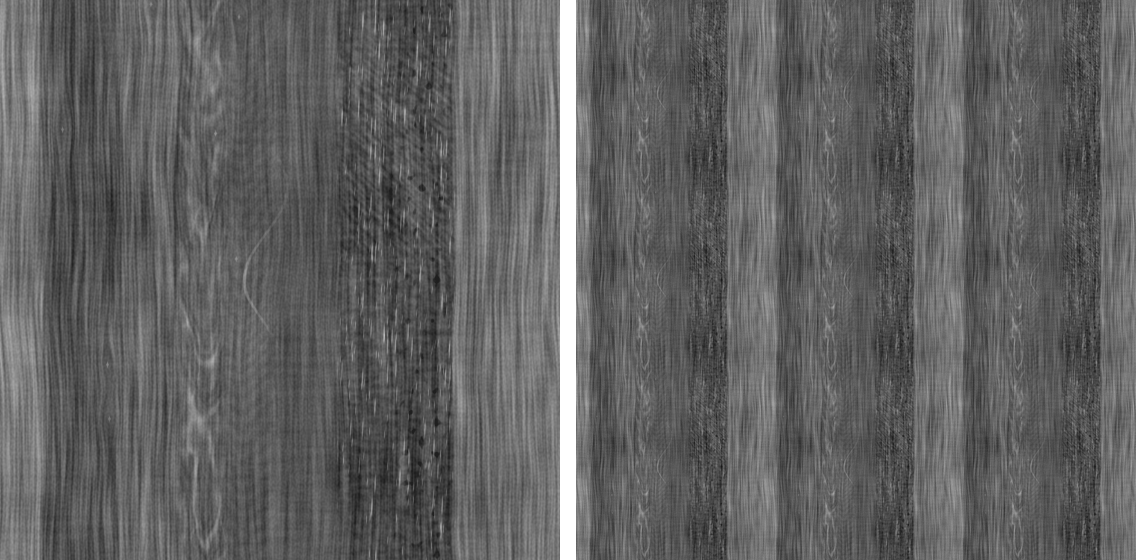
Left, the tile; right, the same tile 3 across and 3 down.
Write a WebGL 2 fragment shader that draws this texture.

```glsl
#version 300 es
precision highp float;
// Weathered grey timber: upright boards with long streaked grain, small knots,
// one figured board with pointed growth rings and one rough, scratched board.
// Every layer is wrapped gradient noise or whole repeats, so the tile is seamless.
uniform vec2 u_resolution;
out vec4 fragColor;

const float TAU = 6.2831853;
const int BOARDS = 7;
const float EDGE[BOARDS] = float[](0.075, 0.21, 0.32, 0.40, 0.60, 0.81, 0.94);
const float SOFT[BOARDS] = float[](0.006, 0.008, 0.012, 0.006, 0.012, 0.009, 0.04);
const float TONE[BOARDS] = float[](0.325, 0.385, 0.37, 0.345, 0.30, 0.425, 0.475);

float hash(vec2 cell, float seed) {
  uvec3 v = uvec3(ivec3(vec3(cell, seed)));
  uint h = v.x * 1597334677u ^ v.y * 3812015801u ^ v.z * 2798796415u;
  h = (h ^ (h >> 16)) * 2146121005u;
  h = (h ^ (h >> 15)) * 2221713035u;
  return float((h ^ (h >> 16)) >> 8) / 16777216.0;
}

float corner(vec2 cell, vec2 offset, vec2 period, float seed) {
  float angle = TAU * hash(mod(cell, period), seed);
  return dot(vec2(cos(angle), sin(angle)), offset);
}

// Gradient noise that wraps after one canvas; period = cells per canvas.
float noise(vec2 p, vec2 period, float seed) {
  vec2 q = p * period, c = floor(q), f = q - c;
  vec2 u = f * f * f * (f * (f * 6.0 - 15.0) + 10.0);
  vec2 e = vec2(1.0, 0.0);
  float low = mix(corner(c, f, period, seed), corner(c + e, f - e, period, seed), u.x);
  float high = mix(corner(c + e.yx, f - e.yx, period, seed), corner(c + 1.0, f - 1.0, period, seed), u.x);
  return mix(low, high, u.y);
}

float band(float x, float start, float end, float soft) {
  return smoothstep(start - soft, start + soft, x) * (1.0 - smoothstep(end - soft, end + soft, x));
}

float boardTone(float x) {
  float tone = TONE[BOARDS - 1];
  for (int i = 0; i < BOARDS; i++)
    tone = mix(tone, TONE[i], smoothstep(EDGE[i] - SOFT[i], EDGE[i] + SOFT[i], x));
  return tone;
}

// Long upright streaks in three widths.
float grain(vec2 p) {
  return 0.10 * noise(p, vec2(42.0, 2.0), 1.0) + 0.14 * noise(p, vec2(105.0, 4.0), 2.0)
       + 0.16 * noise(p, vec2(220.0, 9.0), 3.0);
}

// Downward pointing growth rings around an upright axis, 0 to 1.
float rings(vec2 p, float axis, float slope, float count, float wobble) {
  float dx = p.x - axis;
  float phase = count * (p.y - slope * sqrt(dx * dx + 0.00004));
  return 0.5 + 0.5 * sin(TAU * (phase + wobble));
}

// Short, slightly slanted strokes, one at most in each cell.
float scratches(vec2 p, vec2 grid, float density, float seed) {
  vec2 q = p * grid;
  q.y += grid.y * hash(vec2(mod(floor(q.x), grid.x), 0.0), seed);
  vec2 cell = mod(floor(q), grid), f = fract(q);
  float middle = 0.35 + 0.3 * hash(cell, seed + 1.0) + 0.25 * (f.y - 0.5);
  float stroke = 1.0 - smoothstep(0.06, 0.3, abs(f.x - middle));
  float taper = smoothstep(0.0, 0.35, f.y) * (1.0 - smoothstep(0.6, 1.0, f.y));
  return stroke * taper * step(1.0 - density, hash(cell, seed + 2.0));
}

// Small knots: xy = push on the grain, z = bright core.
vec3 knots(vec2 p) {
  vec3 sum = vec3(0.0);
  for (int i = 0; i < 7; i++) {
    vec2 id = vec2(float(i), 3.0);
    vec2 centre = vec2(0.1 + 0.36 * hash(id, 31.0), hash(id, 32.0));
    vec2 d = p - centre;
    d -= round(d);
    vec2 s = d / vec2(0.016, 0.035);
    sum.xy -= vec2(0.7, 0.0) * d * exp(-dot(s, s));
    sum.z += 1.0 - smoothstep(0.2, 1.0, abs(d.x) / 0.004 + abs(d.y) / 0.008);
  }
  return sum;
}

void main() {
  vec2 p = gl_FragCoord.xy / u_resolution;
  vec3 knot = knots(p);
  float drift = 0.012 * noise(p, vec2(5.0, 3.0), 11.0) + 0.004 * noise(p, vec2(14.0, 8.0), 12.0);
  vec2 g = p + knot.xy + vec2(drift, 0.0);
  float x = p.x + 0.006 * noise(p, vec2(9.0, 14.0), 13.0);

  // Masks for the boards with their own character
  float figured = band(x, 0.32, 0.402, 0.012);
  float smoothBoard = band(x, 0.40, 0.60, 0.012);
  float rough = band(x, 0.605, 0.81, 0.01);
  float patches = noise(p, vec2(6.0, 4.0), 14.0);

  // Base tone, grain, cross saw marks and fine speckle
  float strength = 1.1 - 0.4 * smoothBoard - 0.3 * figured - 0.15 * rough;
  float shade = boardTone(x) + strength * grain(g) + 0.075 * patches;
  shade += 0.035 * noise(p, vec2(9.0, 85.0), 15.0) + 0.06 * noise(p, vec2(250.0, 190.0), 16.0);
  shade += 0.16 * knot.z;

  // Pointed figure with pale, ragged ridges
  float wobble = 1.1 * noise(p, vec2(16.0, 6.0), 17.0) + 0.45 * noise(p, vec2(48.0, 18.0), 18.0);
  float bold = pow(rings(p, 0.365, 4.5, 4.0, wobble), 3.0);
  float fine = rings(p, 0.365, 4.5, 17.0, 2.0 * wobble);
  float ridge = 1.0 - smoothstep(0.0, 0.09, abs(noise(g, vec2(24.0, 7.0), 19.0)));
  float tuft = 0.6 + noise(p, vec2(70.0, 26.0), 20.0);
  shade += figured * (0.17 * bold * tuft + 0.05 * (fine - 0.5) + 0.07 * ridge * tuft - 0.01);

  // Faint rings and one wandering pale line on the smooth board
  float faint = rings(p, 0.43, 1.3, 34.0, 2.2 * noise(p, vec2(6.0, 4.0), 21.0));
  shade += 0.03 * (faint - 0.5) * band(x, 0.40, 0.49, 0.02);
  float path = 0.475 + 0.038 * sin(3.0 * TAU * (0.75 - p.y)) + 0.006 * noise(p, vec2(8.0, 10.0), 22.0);
  float vein = 1.0 - smoothstep(0.0006, 0.0045, abs(p.x - path));
  shade += 0.12 * vein * band(p.y, 0.42, 0.70, 0.07) * (0.8 + patches);

  // Torn fibres, pits and scratches on the rough board
  vec2 slanted = vec2(p.x + p.y, p.y);
  float torn = noise(slanted, vec2(95.0, 28.0), 23.0) * band(p.y, 0.5, 0.92, 0.12);
  float hatch = noise(p, vec2(34.0, 105.0), 24.0) + noise(p, vec2(110.0, 75.0), 25.0);
  float pits = smoothstep(0.25, 0.5, noise(p, vec2(75.0, 55.0), 26.0)) * band(x, 0.71, 0.81, 0.03);
  float marks = scratches(p, vec2(135.0, 22.0), 0.13, 41.0) + 0.7 * scratches(p, vec2(190.0, 46.0), 0.12, 51.0);
  shade += rough * (0.12 * torn + 0.06 * hatch - 0.13 * pits + 0.22 * marks);

  fragColor = vec4(vec3(clamp(shade, 0.12, 0.8)), 1.0);
}
```
